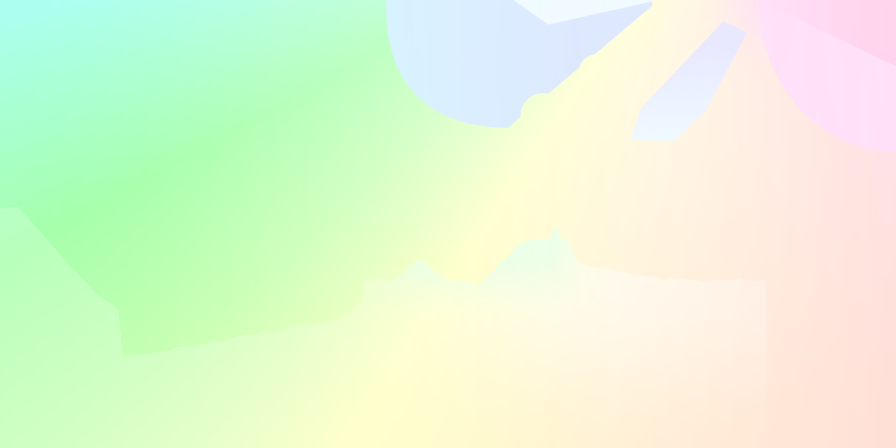
This texture map is drawn by a WebGL 1 fragment shader. Its source:

```glsl
precision highp float;
// Pastel hue-fan sky with lavender shards above a misty, ragged landscape.

uniform vec2 u_resolution;

#define FAN_CENTER vec2(1.615, 1.3125)
#define GLOW_STRENGTH 0.40
#define MIST_LEFT 0.20
#define MIST_RIGHT 0.42
#define EDGE_ROUGHNESS 0.012
#define STREAK_STRENGTH 0.004
#define LAVENDER vec3(0.87, 0.91, 1.00)
#define ICE vec3(0.94, 0.98, 1.00)
#define ORCHID vec3(1.00, 0.88, 0.975)
#define ROSE vec3(1.00, 0.83, 0.925)
#define SNOW vec3(0.91, 1.00, 0.91)

vec2 hashGradient(vec2 cell) {
  float angle = 6.2832 * fract(sin(dot(cell, vec2(127.1, 311.7))) * 43758.5);
  return vec2(cos(angle), sin(angle));
}

float gradientNoise(vec2 p) {
  vec2 i = floor(p), f = fract(p);
  vec2 u = f * f * f * (f * (f * 6.0 - 15.0) + 10.0);
  float a = dot(hashGradient(i), f);
  float b = dot(hashGradient(i + vec2(1, 0)), f - vec2(1, 0));
  float c = dot(hashGradient(i + vec2(0, 1)), f - vec2(0, 1));
  float d = dot(hashGradient(i + vec2(1, 1)), f - vec2(1, 1));
  return mix(mix(a, b, u.x), mix(c, d, u.x), u.y);
}

float fbm(vec2 p) {
  float sum = 0.0, amp = 0.6;
  for (int i = 0; i < 4; i++) {
    sum += amp * gradientNoise(p);
    p = p * 2.1 + 7.3;
    amp *= 0.55;
  }
  return sum;
}

float ramp(float a, float b, float x) { return clamp((x - a) / (b - a), 0.0, 1.0); }

// Signed distance to a line, positive on the right of a -> b.
float rightOf(vec2 p, vec2 a, vec2 b) {
  vec2 d = normalize(b - a);
  return dot(p - a, vec2(d.y, -d.x));
}

float coverage(float dist) {
  float blur = 0.8 / u_resolution.y;
  return smoothstep(-blur, blur, dist);
}

// Colour by angle around the fan centre, in degrees.
vec3 fanColor(vec2 p) {
  vec2 d = FAN_CENTER - p;
  float a = degrees(atan(d.y, d.x));
  vec3 c = mix(vec3(0.67, 1.00, 0.94), vec3(0.65, 1.00, 0.67), ramp(12.0, 29.0, a));
  c = mix(c, vec3(0.79, 1.00, 0.71), ramp(29.0, 42.0, a));
  c = mix(c, vec3(1.00, 1.00, 0.76), ramp(42.0, 57.0, a));
  c = mix(c, vec3(1.00, 0.945, 0.83), ramp(57.0, 78.0, a));
  c = mix(c, vec3(1.00, 0.86, 0.84), ramp(78.0, 112.0, a));
  c = mix(c, ROSE, ramp(112.0, 129.0, a));
  // Paler towards the top of the fan
  float glow = 1.0 - smoothstep(0.1, 1.5, length((p - vec2(1.45, 1.0)) * vec2(1.0, 1.2)));
  return mix(c, vec3(1.0), GLOW_STRENGTH * glow);
}

// Height of the land: slope, hollow, plain, two peaks.
float landHeight(float x) {
  float h = 0.538 - 0.19 * ramp(0.04, 0.21, x) - 0.035 * ramp(0.21, 0.265, x);
  h += -0.107 * ramp(0.265, 0.274, x) + 0.09 * ramp(0.30, 0.80, x);
  h += 0.079 * ramp(0.800, 0.815, x);
  float smallPeak = 0.422 - 0.75 * abs(x - 0.9375);
  float snowPeak = min(0.367 + 0.99 * (x - 1.07), 0.468 - 0.12 * abs(x - 1.215));
  snowPeak = min(snowPeak, 0.415 + 2.2 * max(1.29 - x, 0.0) - 0.35 * ramp(1.29, 1.9, x));
  snowPeak += 0.03 * (1.0 - ramp(0.0, 0.014, abs(x - 1.24)));
  float shelf = 0.375 + 0.038 * ramp(1.25, 1.28, x) * (1.0 - ramp(1.28, 1.5, x));
  h = mix(h, shelf - 0.01 * ramp(0.97, 1.07, x) * (1.0 - ramp(1.07, 1.15, x)), step(0.88, x));
  return max(h, max(smallPeak, snowPeak));
}

// Blue bowl whose right side is cut by a bumpy cream ray.
float bowlDistance(vec2 p) {
  vec2 q = abs(p - vec2(1.159, 1.0)) / vec2(0.297, 0.286);
  float bowl = (1.0 - pow(pow(q.x, 2.5) + pow(q.y, 2.5), 0.4)) * 0.29;
  float d = min(bowl, rightOf(p, vec2(1.471, 1.0), vec2(1.133, 0.714)));
  d = min(d, length(p - vec2(1.333, 0.837)) - 0.042);
  return min(d, length(p - vec2(1.212, 0.742)) - 0.050);
}

float shardDistance(vec2 p) {
  vec2 top = vec2(1.615, 0.953), shoulder = vec2(1.667, 0.927), flank = vec2(1.576, 0.753);
  vec2 foot = vec2(1.505, 0.685), heel = vec2(1.406, 0.6875), knee = vec2(1.432, 0.760);
  float upper = min(rightOf(p, top, shoulder), min(rightOf(p, shoulder, flank), rightOf(p, knee, top)));
  float lower = min(rightOf(p, flank, foot), min(rightOf(p, foot, heel), rightOf(p, heel, knee)));
  return min(upper, lower);
}

void main() {
  vec2 p = gl_FragCoord.xy / u_resolution * vec2(2.0, 1.0);
  vec3 color = fanColor(p);
  // Pink haze above the shard
  color = mix(color, ORCHID, 0.7 * smoothstep(1.56, 1.72, p.x) * smoothstep(0.82, 1.0, p.y));

  // Blue bowl and its icy wedge
  vec3 bowlColor = mix(vec3(0.85, 0.95, 1.0), LAVENDER, ramp(0.88, 1.3, p.x));
  vec2 wedgeTip = vec2(1.224, 0.945);
  float wedge = min(rightOf(p, wedgeTip, vec2(1.146, 1.0)), rightOf(p, vec2(1.471, 1.0), wedgeTip));
  bowlColor = mix(bowlColor, ICE, coverage(wedge));
  color = mix(color, bowlColor, coverage(bowlDistance(p)));

  // Lavender shard
  color = mix(color, mix(ICE, LAVENDER + vec3(0.04, 0.0, 0.0), ramp(0.68, 0.9, p.y)), coverage(shardDistance(p)));

  // Pink corner petal with a deeper upper fold
  float petal = (1.0 - length((p - vec2(2.0, 1.0)) / vec2(0.307, 0.339))) * 0.31;
  float fold = rightOf(p, vec2(1.99, 0.857), vec2(1.69, 1.0));
  color = mix(color, mix(ORCHID, ROSE, coverage(fold) * ramp(1.7, 1.95, p.x)), coverage(petal));

  // Misty land with a ragged rim
  float rim = landHeight(p.x) + EDGE_ROUGHNESS * fbm(vec2(p.x * 22.0, 3.7));
  float land = coverage(rim - p.y) * (1.0 - smoothstep(1.705, 1.714, p.x));
  float depthFade = mix(1.0, smoothstep(0.0, 0.34, p.y), smoothstep(0.6, 1.3, p.x));
  float mist = mix(MIST_LEFT, MIST_RIGHT, smoothstep(0.9, 1.3, p.x)) * (1.0 - 0.35 * smoothstep(1.35, 1.7, p.x));
  vec3 landColor = mix(color, vec3(1.0), mist * depthFade);
  float snow = smoothstep(0.28, 0.45, p.y) * smoothstep(0.8, 0.95, p.x) * (1.0 - smoothstep(1.2, 1.36, p.x));
  color = mix(color, mix(landColor, SNOW, 0.85 * snow), land);

  // Faint upright streaks
  color += STREAK_STRENGTH * gradientNoise(p * vec2(36.0, 4.0));
  gl_FragColor = vec4(clamp(color, 0.0, 1.0), 1.0);
}
```
